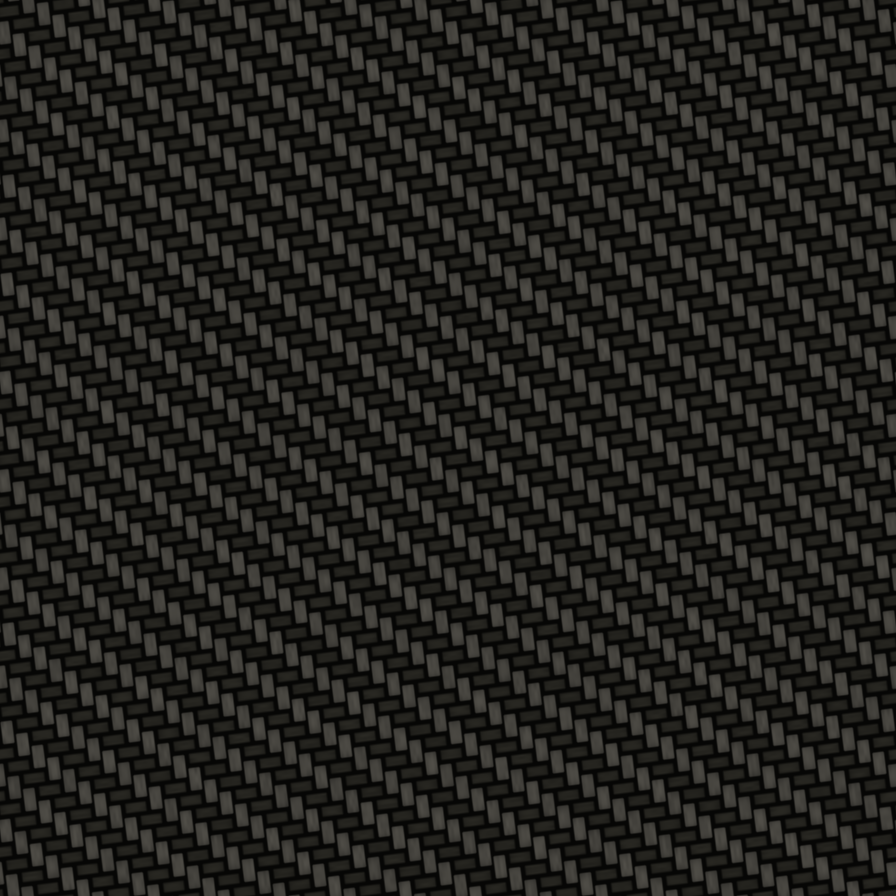
Write a Shadertoy shader that draws this texture.

```glsl
const vec2 TURN = vec2(64.0, 8.0);         // cells gained along and across per canvas width
const vec2 SHIFT = vec2(0.5, 0.38);        // weave offset, in cells
const vec2 WARP_HALF = vec2(0.87, 0.47);   // half length and half width of a float
const vec2 WEFT_HALF = vec2(0.82, 0.42);
const float CORNER = 0.17;
const float WARP_EDGE = 0.10;              // softness of the rim, in cells
const float WEFT_EDGE = 0.15;
const float FIBRES = 5.0;                  // strands across one float
const float FIBRE_DEPTH = 0.09;
const float FLOAT_VARIATION = 0.09;
const vec3 WARP_COLOR = vec3(0.282, 0.274, 0.252);
const vec3 WEFT_COLOR = vec3(0.148, 0.144, 0.124);
const vec3 GAP_COLOR = vec3(0.024, 0.024, 0.019);

float hash(vec2 p) {
    vec3 q = fract(vec3(p.xyx) * 0.1031);
    q += dot(q, q.yzx + 33.33);
    return fract((q.x + q.y) * q.z);
}

float noise(vec2 p) {
    vec2 i = floor(p), f = fract(p);
    f = f * f * (3.0 - 2.0 * f);
    return mix(mix(hash(i), hash(i + vec2(1, 0)), f.x),
               mix(hash(i + vec2(0, 1)), hash(i + vec2(1, 1)), f.x), f.y);
}

float roundedBox(vec2 p, vec2 halfSize, float radius) {
    vec2 q = abs(p) - halfSize + radius;
    return length(max(q, 0.0)) + min(max(q.x, q.y), 0.0) - radius;
}

// Same number for cells that coincide once the canvas wraps
vec2 wrappedId(vec2 cell) {
    vec2 onCanvas = vec2(TURN.x * cell.x - TURN.y * cell.y,
                         TURN.y * cell.x + TURN.x * cell.y);
    return mod(onCanvas, dot(TURN, TURN));
}

void mainImage(out vec4 fragColor, in vec2 fragCoord) {
    // Whole-number turn keeps the slanted weave periodic
    vec2 uv = fragCoord / iResolution.xy;
    vec2 p = vec2(dot(uv, TURN), dot(uv, vec2(-TURN.y, TURN.x))) + SHIFT;
    float pixel = length(TURN) / min(iResolution.x, iResolution.y);

    // Two-over, two-under twill
    vec2 cell = floor(p);
    float phase = mod(cell.x + cell.y + 3.0, 4.0);
    bool isWarp = phase < 2.0;
    vec2 axis = isWarp ? vec2(0, 1) : vec2(1, 0);
    vec2 first = cell - axis * mod(phase, 2.0);
    vec2 local = p - first - 0.5 - 0.5 * axis;
    local = isWarp ? local.yx : local;     // x along the float, y across it

    // Rounded float with a soft dark rim
    vec2 halfSize = isWarp ? WARP_HALF : WEFT_HALF;
    float edge = isWarp ? WARP_EDGE : WEFT_EDGE;
    float d = roundedBox(local, halfSize, CORNER);
    float cover = 1.0 - smoothstep(-edge - 0.5 * pixel, 0.5 * pixel, d);

    // Ends dip under the crossing tows
    vec2 bend = abs(local) / halfSize;
    float shade = 1.0 - 0.25 * pow(bend.x, 3.0) - 0.08 * bend.y * bend.y;

    // Strands and tone of each float
    vec2 id = wrappedId(first);
    float strand = noise(vec2(local.x * 1.5, (local.y + 0.5) * FIBRES) + id * 7.0);
    shade *= 1.0 + FIBRE_DEPTH * (2.0 * strand - 1.0);
    shade *= 1.0 + FLOAT_VARIATION * (hash(id + 17.0) - 0.5);

    vec3 tow = (isWarp ? WARP_COLOR : WEFT_COLOR) * shade;
    fragColor = vec4(mix(GAP_COLOR, tow, cover), 1.0);
}
```
